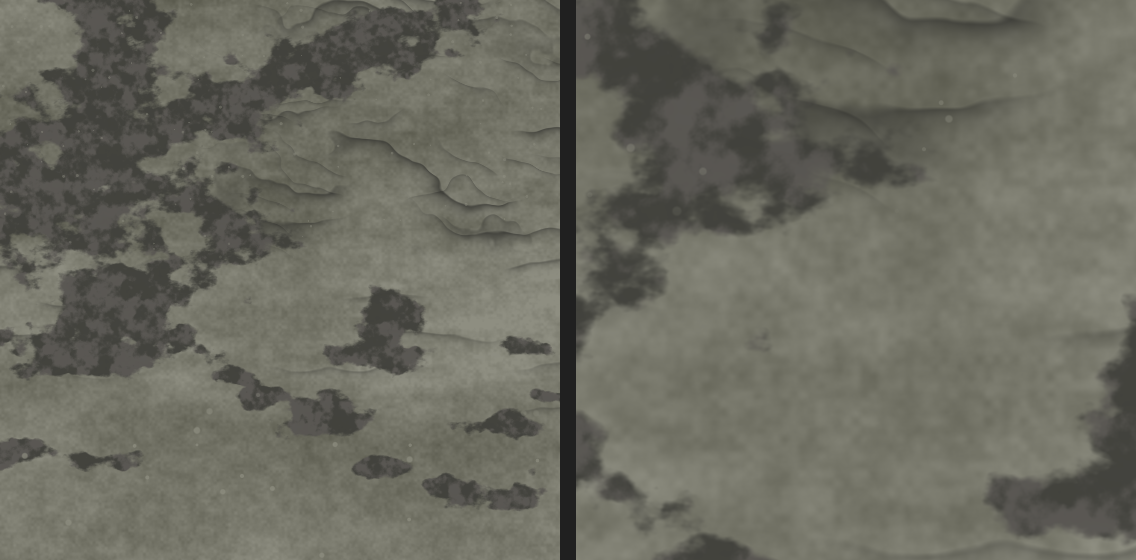
Left, the full canvas; right, a detail of the centre.
Reproduce this texture procedurally as a Shadertoy shader.

```glsl
const vec3 SHADED_ROCK = vec3(0.35, 0.35, 0.30);
const vec3 PALE_ROCK = vec3(0.54, 0.54, 0.49);
const vec3 DARK_MOSS = vec3(0.25, 0.25, 0.23);
const vec3 GREY_MOSS = vec3(0.345, 0.335, 0.32);

float hash(vec2 p) {
    return fract(sin(dot(p, vec2(127.1, 311.7))) * 43758.5453);
}

float noise(vec2 p) {
    vec2 i = floor(p), f = fract(p);
    f = f * f * (3.0 - 2.0 * f);
    float low = mix(hash(i), hash(i + vec2(1, 0)), f.x);
    float high = mix(hash(i + vec2(0, 1)), hash(i + vec2(1, 1)), f.x);
    return mix(low, high, f.y);
}

float fbm(vec2 p) {
    float sum = 0.0, amp = 0.5;
    for (int i = 0; i < 5; i++) {
        sum += amp * noise(p);
        p = mat2(1.6, 1.2, -1.2, 1.6) * p + 7.3;
        amp *= 0.5;
    }
    return sum / 0.97;
}

// Coverage fields: 1 at the core, 0 at the rim, negative outside
float blob(vec2 p, vec2 centre, vec2 radius) {
    return 1.0 - length((p - centre) / radius);
}

float band(vec2 p, vec2 a, vec2 b, float width) {
    vec2 ab = b - a;
    float along = clamp(dot(p - a, ab) / dot(ab, ab), 0.0, 1.0);
    return 1.0 - length(p - a - ab * along) / width;
}

// Broken strata: a crisp lip with a shadow fading downwards
float ledges(vec2 p, float rows, float wave, float breaks, float falloff) {
    float warp = noise(p * 6.0) + 0.4 * noise(p * 17.0) + 0.15 * noise(p * 45.0);
    float y = p.y * rows + wave * warp;
    float row = floor(y), below = 1.0 - fract(y);
    float presence = smoothstep(0.42, 0.7, noise(vec2(p.x * breaks, row * 17.3)));
    return presence * smoothstep(0.0, 0.07, below) * exp(-below * falloff);
}

float pebbles(vec2 p, float cells, float rarity) {
    vec2 cell = floor(p * cells);
    vec2 centre = 0.3 + 0.4 * vec2(hash(cell + 3.1), hash(cell + 8.7));
    float radius = mix(0.1, 0.28, hash(cell + 5.3));
    float dist = length(fract(p * cells) - centre);
    return step(rarity, hash(cell)) * smoothstep(radius, radius * 0.5, dist);
}

float mossCover(vec2 p) {
    // Large growths along the cliff
    float cover = band(p, vec2(0.2, 1.05), vec2(0.17, 0.68), 0.075);
    cover = max(cover, band(p, vec2(0.2, 0.73), vec2(0.84, 0.99), 0.055));
    cover = max(cover, blob(p, vec2(0.12, 0.66), vec2(0.25, 0.13)));
    cover = max(cover, blob(p, vec2(0.43, 0.6), vec2(0.11, 0.055)));
    cover = max(cover, blob(p, vec2(0.21, 0.45), vec2(0.14, 0.09)));
    cover = max(cover, blob(p, vec2(0.14, 0.37), vec2(0.17, 0.035)));
    cover = max(cover, 1.5 * blob(p, vec2(0.695, 0.425), vec2(0.055, 0.052)));
    // Small flat tufts scattered over the lower slope
    for (int i = 0; i < 15; i++) {
        float id = float(i);
        vec2 centre = vec2(hash(vec2(id, 1.7)), mix(0.1, 0.4, hash(vec2(id, 4.2))));
        vec2 radius = mix(vec2(0.025, 0.013), vec2(0.09, 0.026), hash(vec2(id, 9.4)));
        cover = max(cover, blob(p, centre, radius));
    }
    return cover;
}

void mainImage(out vec4 fragColor, in vec2 fragCoord) {
    vec2 p = fragCoord / iResolution.y;

    // Zones: cliff above, pale shelf in the middle, gravel below
    float edge = p.y + 0.08 * (fbm(p * 5.0) - 0.5);
    float cliff = smoothstep(0.52, 0.6, edge);
    float gravel = 1.0 - smoothstep(0.24, 0.34, edge + 0.05 * (p.x - 0.5));
    float shelf = (1.0 - cliff) * (1.0 - gravel);
    float fractured = cliff * smoothstep(0.25, 0.6, p.x);

    // Rock tone
    float tone = 0.8 * shelf + 0.62 * gravel + 0.52 * cliff;
    tone += 0.9 * (fbm(p * vec2(4.0, 9.0) + 2.0) - 0.5);
    tone += 0.45 * (fbm(p * vec2(9.0, 45.0)) - 0.5) * (1.0 - 0.7 * gravel);
    tone += 0.5 * (fbm(p * 55.0) - 0.5);
    tone += 0.22 * (noise(p * 190.0) - 0.5);
    vec3 colour = mix(SHADED_ROCK, PALE_ROCK, clamp(tone, -0.25, 1.08));

    // Ledges and cracks
    vec2 tilted = p + vec2(0.0, 0.18 * p.x);
    float shadow = fractured * ledges(tilted, 13.0, 1.7, 6.0, 5.0);
    shadow += 0.6 * fractured * ledges(tilted + 3.7, 21.0, 2.4, 11.0, 7.0);
    shadow += 0.9 * shelf * ledges(p + 1.3, 15.0, 0.55, 7.0, 11.0);
    colour = mix(colour, DARK_MOSS * 0.9, clamp(shadow, 0.0, 0.9));

    // Moss with ragged rims
    float ragged = 2.5 * (fbm(p * vec2(22.0, 30.0)) - 0.5);
    float moss = smoothstep(-0.08, 0.3, mossCover(p) + ragged);
    float mossTone = fbm(p * 48.0 + 5.0) + 0.2 * (noise(p * 150.0) - 0.5);
    vec3 mossColour = mix(DARK_MOSS, GREY_MOSS, smoothstep(0.38, 0.66, mossTone));
    colour = mix(colour, mossColour, 0.95 * moss);

    // Loose stones
    float stones = gravel * pebbles(p, 36.0, 0.94) + 0.6 * cliff * pebbles(p, 75.0, 0.95);
    colour = mix(colour, PALE_ROCK * 1.05, 0.65 * stones);

    fragColor = vec4(colour, 1.0);
}
```
